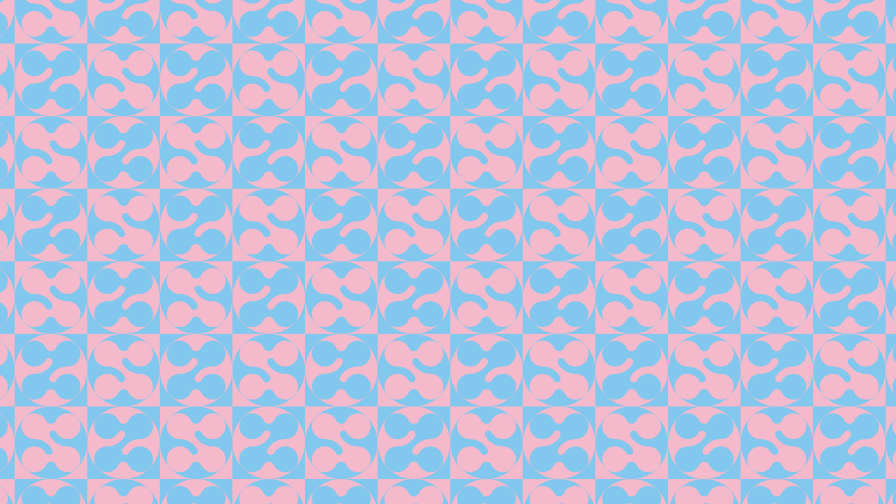
Write a Shadertoy shader that draws this pattern.

```glsl
const vec3 BLUE = vec3(0.51, 0.78, 0.93);
const vec3 PINK = vec3(0.957, 0.727, 0.798);
const float ROWS = 6.944;                      // tiles per canvas height
const vec2 GRID_SHIFT = vec2(0.03, -0.128);    // grid corner from centre, in tiles
const float RING_RADIUS = 0.5;                 // circle inscribed in each tile
const float DISC_OFFSET = 0.228;               // disc centres at (+-offset, +-offset)
const float BELL_RADIUS = 0.075;               // rounded tip of top and bottom bells
const float TONGUE_ANGLE = -0.51;              // where a tongue ends around its disc

// Discs touch the ring from inside; tongues fill the gap between two discs.
const float DISC_RADIUS = RING_RADIUS - 1.41421356 * DISC_OFFSET;
const float TONGUE_HALF = DISC_OFFSET - DISC_RADIUS;

// Bell between two discs, with its tip tangent to both.
float bellDistance(vec2 p) {
    p = abs(p);
    float reach = DISC_RADIUS + BELL_RADIUS;
    float tipY = DISC_OFFSET + sqrt(reach * reach - DISC_OFFSET * DISC_OFFSET);
    vec2 normal = normalize(vec2(tipY - DISC_OFFSET, DISC_OFFSET));
    float shoulder = -dot(p - vec2(0.0, tipY), normal);
    float tip = length(p - vec2(0.0, tipY)) - BELL_RADIUS;
    return min(shoulder, tip);
}

// Tongue entering from the left and curling around the upper left disc.
float tongueDistance(vec2 p) {
    vec2 q = p - vec2(-DISC_OFFSET, DISC_OFFSET);
    vec2 ray = vec2(cos(TONGUE_ANGLE), sin(TONGUE_ANGLE));
    float band = abs(length(q) - DISC_OFFSET) - TONGUE_HALF;
    float cut = dot(q, vec2(-ray.y, ray.x));
    float cap = length(q - DISC_OFFSET * ray) - TONGUE_HALF;
    float mouth = p.x + DISC_OFFSET;
    return min(mouth, min(max(band, cut), cap));
}

// Negative inside the parts in the tile's second colour.
float gapDistance(vec2 p) {
    float tongues = min(tongueDistance(p), tongueDistance(-p));
    float gaps = min(bellDistance(p), tongues);
    float discs = length(abs(p) - DISC_OFFSET) - DISC_RADIUS;
    float ring = length(p) - RING_RADIUS;
    return max(max(gaps, -discs), ring);
}

void mainImage(out vec4 fragColor, in vec2 fragCoord) {
    float pixel = ROWS / iResolution.y;
    vec2 grid = (fragCoord - 0.5 * iResolution.xy) * pixel - GRID_SHIFT;
    vec2 id = floor(grid);
    vec2 p = grid - id - 0.5;

    // Alternate tiles are mirrored and swap colours.
    float parity = 1.0 - 2.0 * mod(id.x + id.y, 2.0);
    p.x *= parity;

    // Signed tone: +1 blue, -1 pink, fading to zero on tile edges.
    float tone = clamp(2.0 * gapDistance(p) / pixel, -1.0, 1.0);
    float edge = 0.5 - max(abs(p.x), abs(p.y));
    tone *= parity * clamp(2.0 * edge / pixel, 0.0, 1.0);

    fragColor = vec4(mix(PINK, BLUE, 0.5 + 0.5 * tone), 1.0);
}
```
